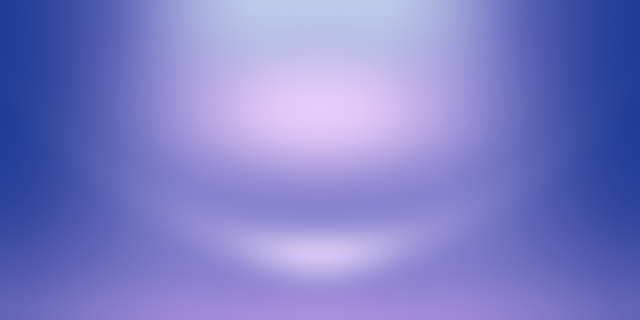
Write a WebGL 1 fragment shader that draws this background.

```glsl
precision highp float;
// A soft studio backdrop: navy sides fade to periwinkle in the middle, with a
// pink glow under a pale blue top light and a curved lavender sheen below.
// Each light is a smooth falloff, blended in turn over the base gradient.
uniform vec2 u_resolution;

float bell(float x) {
    return exp(-x * x);
}

// Small noise that hides banding in the slow gradients
float grain(vec2 p) {
    return fract(sin(dot(p, vec2(12.99, 78.23))) * 43758.5) - 0.5;
}

void main() {
    vec2 uv = gl_FragCoord.xy / u_resolution;
    float side = abs(uv.x - 0.5);
    float height = uv.y;

    vec3 navy = vec3(0.12, 0.23, 0.575);
    vec3 periwinkle = vec3(0.485, 0.475, 0.785);
    vec3 violet = vec3(0.67, 0.565, 0.865);
    vec3 pink = vec3(0.905, 0.795, 0.975);
    vec3 paleBlue = vec3(0.74, 0.795, 0.912);
    vec3 lavender = vec3(0.83, 0.775, 0.945);

    // Side to centre gradient
    vec3 color = mix(navy, periwinkle, smoothstep(0.52, 0.17, side));

    // Violet floor: a broad haze and a tighter central pool
    color = mix(color, violet, 0.42 * bell(height / 0.3) * smoothstep(0.0, 0.4, side));
    color = mix(color, violet, 0.95 * bell(height / 0.11) * bell(side / 0.34));

    // Pink glow, taller above its centre than below
    float rise = height - 0.66;
    float radius = length(vec2(side / 0.22, rise / (rise > 0.0 ? 0.28 : 0.21)));
    color = mix(color, pink, exp(-pow(radius, 2.4)));

    // Pale light falling from the top
    float topLight = smoothstep(0.65, 1.0, height) * smoothstep(0.34, 0.08, side);
    color = mix(color, paleBlue, topLight);

    // Lavender sheen along an upward curve, brightest in the middle
    float curve = height - 0.205 - 2.3 * side * side;
    float sheen = 0.78 * bell(side / 0.13) + 0.22 * bell(side / 0.28);
    color = mix(color, lavender, sheen * bell(curve / 0.085));

    color += grain(gl_FragCoord.xy) / 255.0;
    gl_FragColor = vec4(color, 1.0);
}
```
